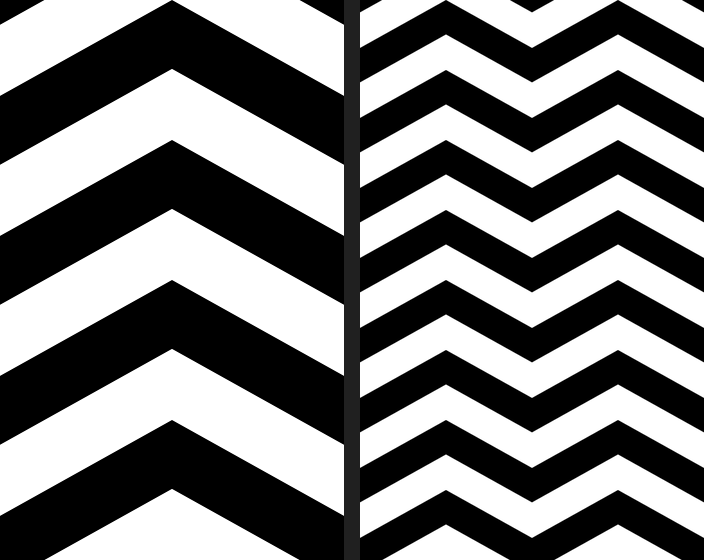
Left: one tile. Right: repeated 2 by 2.
This pattern is drawn by a WebGL 1 fragment shader. Its source:

```glsl
precision highp float;
// Bold black chevrons on white, peaks pointing up along the centre line.
// The height is bent by a mirrored ramp, then repeated a whole number of
// times, so the bands wrap on every edge.

uniform vec2 u_resolution;

const float REPEATS_DOWN = 4.0;
const float ARM_DROP = 0.685;    // fall from peak to side edge, in periods
const float BAND_WIDTH = 0.492;  // black share of one period
const vec3 PAPER = vec3(1.0);
const vec3 INK = vec3(0.0);

// Distance below the chevron peaks, in periods
float chevronPhase(vec2 uv, float repeats, float drop) {
  float fromCentre = abs(2.0 * uv.x - 1.0);
  return (1.0 - uv.y) * repeats - drop * fromCentre;
}

// Coverage of a repeating band that starts at each whole phase
float bandCoverage(float phase, float width, float blur) {
  float fromMiddle = abs(fract(phase - 0.5 * width + 0.5) - 0.5);
  float edge = fromMiddle - 0.5 * width;
  return 1.0 - smoothstep(-blur, blur, edge);
}

void main() {
  vec2 uv = gl_FragCoord.xy / u_resolution;
  float phase = chevronPhase(uv, REPEATS_DOWN, ARM_DROP);

  // Phase change across one pixel sets the edge softness
  float pixel = length(vec2(2.0 * ARM_DROP, REPEATS_DOWN) / u_resolution);
  float ink = bandCoverage(phase, BAND_WIDTH, 0.6 * pixel);

  gl_FragColor = vec4(mix(PAPER, INK, ink), 1.0);
}
```
